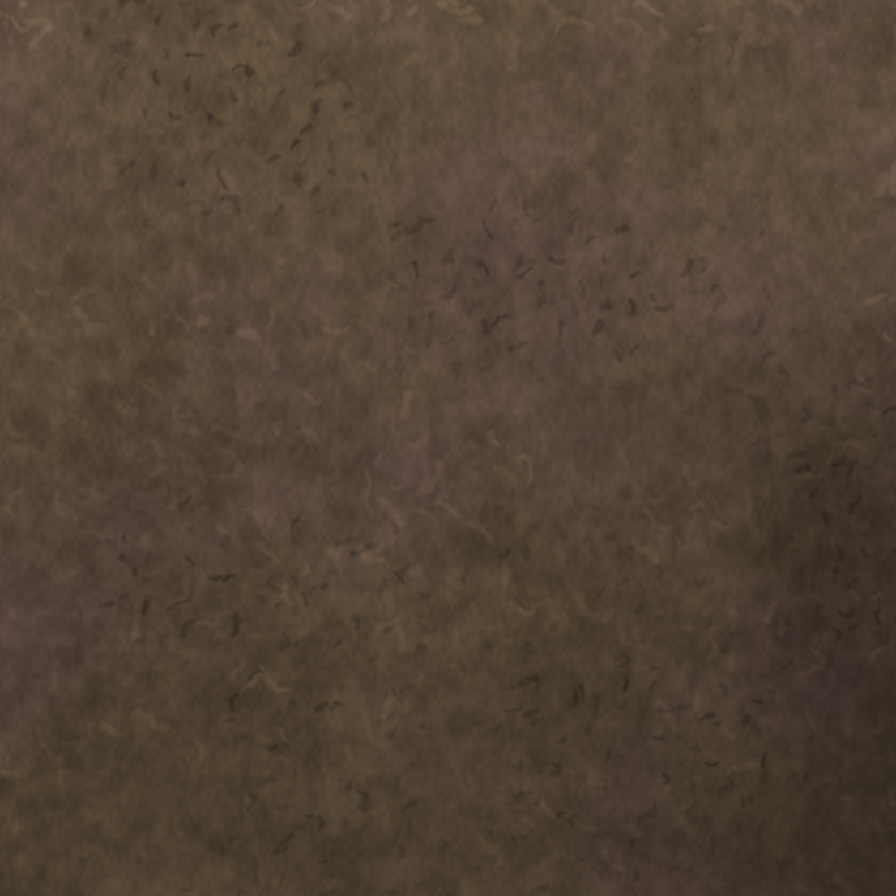
This texture is drawn by a Shadertoy shader. Its source:

```glsl
// Worn dark brown leather-like ground: soft mottling in olive and mauve browns,
// fine grain, and clustered short curved flecks, dark and pale. Light falls off
// from the top edge, and a broad soft shadow lies along the lower right.

#define BASE_COLOR   vec3(0.326, 0.265, 0.220)
#define OLIVE_TINT   vec3(1.00, 1.015, 0.93)
#define MAUVE_TINT   vec3(1.00, 0.965, 1.03)
#define MOTTLE       0.34
#define GRAIN        0.30
#define FINE_GRAIN   0.10
#define PALE_CELLS   29.0
#define DARK_CELLS   36.0
#define PALE_GAIN    0.21
#define DARK_GAIN    0.23
#define SHADOW_DEPTH 0.27

float hash(vec2 p) {
    return fract(sin(dot(p, vec2(127.1, 311.7))) * 43758.55);
}

float noise(vec2 p) {
    vec2 i = floor(p), f = fract(p);
    f = f * f * f * (f * (f * 6.0 - 15.0) + 10.0);
    return mix(mix(hash(i), hash(i + vec2(1, 0)), f.x),
               mix(hash(i + vec2(0, 1)), hash(i + vec2(1, 1)), f.x), f.y);
}

// Rotated octaves, centred on zero
float fbm(vec2 p) {
    float sum = 0.0, amp = 0.5;
    for (int i = 0; i < 4; i++) {
        sum += amp * (noise(p) - 0.5);
        p = mat2(1.6, 1.2, -1.2, 1.6) * p + 17.3;
        amp *= 0.5;
    }
    return sum;
}

// Scattered bent strokes, one per cell, gathered in patches
float flecks(vec2 p, float seed, float tilt, float spread, float reach) {
    vec2 cell = floor(p);
    float cover = 0.0;
    for (int y = -1; y <= 1; y++)
    for (int x = -1; x <= 1; x++) {
        vec2 id = cell + vec2(x, y);
        vec2 key = id + seed;
        vec2 center = id + vec2(hash(key), hash(key + 31.7));
        float angle = tilt + spread * (hash(key + 57.1) - 0.5);
        float halfLength = reach * (0.25 + 0.75 * hash(key + 73.9));
        float bend = 2.6 * (hash(key + 91.3) - 0.5);
        float patchiness = smoothstep(0.25, 0.8, noise(id * 0.17 + seed));
        float strength = hash(key + 113.5) * patchiness;

        vec2 q = p - center;
        float c = cos(angle), s = sin(angle);
        q = vec2(c * q.x + s * q.y, c * q.y - s * q.x);
        q.y += bend * q.x * q.x;
        float along = q.x - clamp(q.x, -halfLength, halfLength);
        float dist = length(vec2(along, q.y));
        cover = max(cover, strength * (1.0 - smoothstep(0.02, 0.21, dist)));
    }
    return cover;
}

// Overall light: brighter top, dim lower right with a soft wavering edge
float lighting(vec2 uv, float waver) {
    float light = mix(0.93, 1.14, smoothstep(0.0, 1.1, uv.y));
    light += 0.03 * (0.5 - uv.x);
    float edge = uv.x + 0.22 * waver - 0.25 * max(0.3 - uv.y, 0.0);
    float side = smoothstep(0.68, 0.97, edge);
    float height = 1.0 - smoothstep(0.36, 0.72, uv.y);
    float corner = smoothstep(0.5, 1.0, uv.x) * (1.0 - smoothstep(0.0, 0.4, uv.y));
    return light * (1.0 - SHADOW_DEPTH * max(side * height, 0.85 * corner));
}

void mainImage(out vec4 fragColor, in vec2 fragCoord) {
    vec2 uv = fragCoord / iResolution.xy;
    vec2 p = fragCoord / iResolution.y;

    // Mottling and grain
    float broad = fbm(p * 5.0 + 3.1);
    float medium = fbm(p * vec2(13.0, 18.0) + 41.0);
    float grain = fbm(p * vec2(52.0, 43.0) + 9.7);
    float fine = noise(p * vec2(210.0, 130.0)) - 0.5;
    float tone = 1.0 + MOTTLE * (0.45 * broad + 0.65 * medium);
    tone += GRAIN * grain + FINE_GRAIN * fine;

    // Ragged flecks
    vec2 warp = vec2(fbm(p * 38.0), fbm(p * 38.0 + 63.0)) * 0.022;
    float pale = flecks((p + warp) * PALE_CELLS, 5.0, 0.2, 4.5, 0.42);
    float dark = flecks((p + warp) * DARK_CELLS, 83.0, 1.1, 2.2, 0.28);
    tone += PALE_GAIN * pale * (0.65 + 0.35 * uv.y) - DARK_GAIN * dark;

    // Olive and mauve drift
    float hue = smoothstep(-0.22, 0.22, fbm(p * 3.4 + 22.0) + 0.3 * medium);
    vec3 color = BASE_COLOR * mix(OLIVE_TINT, MAUVE_TINT, hue);
    color *= tone * lighting(uv, broad);
    fragColor = vec4(clamp(color, 0.0, 1.0), 1.0);
}
```
